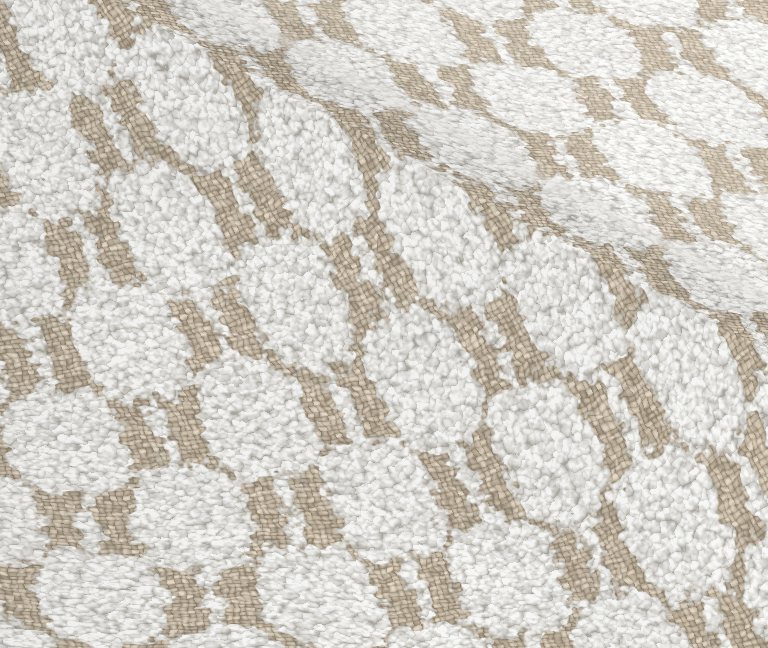
Reproduce this texture procedurally as a Shadertoy shader.

```glsl
// Draped upholstery: staggered rounded tufts of white loop pile on a tan weave,
// with a thin ragged white strand joining the tufts of each column.
// The cloth is bent by mapping the canvas to lattice coordinates around a fold.

#define STEP_X 0.164                // canvas distance between tufts in a row
#define ROW_SLOPE 0.587             // descent of a row towards the right
#define FRONT_PITCH 0.195           // row spacing in front of the fold
#define BACK_PITCH 0.104            // foreshortened row spacing behind it
#define TUFT_SIZE vec2(0.318, 0.29) // half height and half width of a tuft
#define STRAND 0.040                // half width of the joining strand
#define RAGGED 0.085                // roughness of the pile edge
#define THREADS vec2(30.0, 22.0)    // loops per repeat, along and across
#define PILE vec3(0.945, 0.945, 0.937)
#define PILE_GAP vec3(0.66, 0.65, 0.615)
#define TAN vec3(0.87, 0.822, 0.75)
#define TAN_GAP vec3(0.565, 0.515, 0.44)

float hash(vec2 p) {
    vec3 q = fract(p.xyx * vec3(0.1031, 0.1030, 0.0973));
    q += dot(q, q.yzx + 33.33);
    return fract((q.x + q.y) * q.z);
}

float noise(vec2 p) {
    vec2 c = floor(p), f = fract(p);
    f = f * f * (3.0 - 2.0 * f);
    return mix(mix(hash(c), hash(c + vec2(1, 0)), f.x),
               mix(hash(c + vec2(0, 1)), hash(c + vec2(1, 1)), f.x), f.y);
}

// Canvas point (y down) to cloth: x runs along columns, y across them
vec2 drape(vec2 p, float depth) {
    float bend = -0.074;
    float row = depth > bend ? depth / FRONT_PITCH + 0.5 * depth * max(depth, 0.0)
                             : (bend / FRONT_PITCH) + (depth - bend) / BACK_PITCH;
    float start = row > -0.38 ? 0.078 - row * (0.0026 + 0.0163 * row)
                              : 0.0767 - 0.0735 * (row + 0.38);
    float col = (p.x - start) / STEP_X;
    return 0.5 * vec2(col + row, col - row);
}

// Signed distance to one set of tufts and the strand through them
float motif(vec2 cloth) {
    vec2 c = abs(fract(cloth + 0.5) - 0.5);
    vec2 k = c / TUFT_SIZE;
    float tuft = (pow(dot(k * k, k), 1.0 / 3.0) - 1.0) * 0.3;
    return min(tuft, c.y - STRAND);
}

// Nearest yarn loop: offset from its centre, distance, random shade
vec4 loopPile(vec2 w) {
    vec2 cell = floor(w);
    vec4 best = vec4(0, 0, 9, 0);
    for (int y = -1; y <= 1; y++)
    for (int x = -1; x <= 1; x++) {
        vec2 id = cell + vec2(x, y);
        vec2 centre = id + 0.5 + 0.9 * (vec2(hash(id), hash(id + 57.3)) - 0.5);
        vec2 off = w - centre;
        float d = length(off);
        if (d < best.z) best = vec4(off, d, hash(id + 19.7));
    }
    return best;
}

// Plain weave: alternating rounded threads with uneven brightness
vec3 weave(vec2 w) {
    w += 0.7 * (vec2(noise(w * 0.6), noise(w * 0.6 + 41.0)) - 0.5);
    vec2 cell = floor(w), f = fract(w) - 0.5;
    bool over = mod(cell.x + cell.y, 2.0) < 0.5;
    vec2 a = over ? f : f.yx;
    float height = 1.0 - 2.8 * a.x * a.x - 1.2 * a.y * a.y;
    float shade = height * 0.85 - 0.08 + 0.5 * (hash(cell) - 0.5);
    shade += 0.5 * (noise(w * 2.1) - 0.5) + (over ? 0.08 : -0.05);
    return mix(TAN_GAP, TAN, clamp(shade, 0.0, 1.1));
}

void mainImage(out vec4 fragColor, in vec2 fragCoord) {
    vec2 p = fragCoord / iResolution.xy;
    p = vec2(p.x, (1.0 - p.y) * 0.841);
    // Distance below the leading row; rows fan out slightly to the right
    float depth = p.y - ROW_SLOPE * p.x;
    float fan = mix(0.055, -0.03, smoothstep(-0.1, 0.36, depth));
    depth += 0.0234 + fan * (p.x - 0.39);
    float wobble = 0.010 * (noise(p * 6.0) - 0.5);
    vec2 cloth = drape(p + wobble, depth + wobble);
    vec2 w = cloth * THREADS;

    // Pile outline, frayed at loop scale
    float d = min(motif(cloth), motif(cloth + 0.5));
    d += RAGGED * (noise(w * 0.95) - 0.5) + 0.03 * (noise(w * 0.35 + 9.0) - 0.5);
    d += 0.03 * (noise(w * 2.0 + 5.0) - 0.5);
    float pile = smoothstep(0.013, -0.013, d);

    // Crumbly loops lit from the upper left
    vec2 crumple = vec2(noise(w * 1.6 + 23.0), noise(w * 1.6 + 71.0)) - 0.5;
    vec4 yarn = loopPile(w + 0.7 * crumple);
    float relief = 1.0 - 0.95 * yarn.z * yarn.z - 0.28 * (yarn.x + 0.4 * yarn.y);
    relief += 0.36 * (yarn.w - 0.5) + 0.55 * (noise(w * 2.3) - 0.5);
    relief -= 0.12 * smoothstep(-0.05, 0.01, d);
    vec3 white = mix(PILE_GAP, PILE, clamp(relief - 0.04, 0.0, 1.06));

    // Ground, shaded beside the pile and paler behind the fold
    float behind = smoothstep(-0.10, -0.24, depth);
    vec3 ground = weave(w * 1.3) * mix(0.93, 1.0, smoothstep(0.0, 0.04, d));
    ground = mix(ground, vec3(0.87, 0.83, 0.77), 0.3 * behind);
    white = mix(white, PILE, 0.3 * behind);
    vec3 color = mix(ground, white, pile);

    // Broad light over the drape, with a pale crest and soft shade below it
    float crest = depth + 0.142;
    color *= 0.975 + 0.035 * p.x + 0.02 * behind;
    color *= 1.0 - 0.05 * exp(-pow((crest - 0.03) / 0.022, 2.0));
    color = mix(color, vec3(0.89, 0.88, 0.86), 0.5 * exp(-pow(crest / 0.010, 2.0)));
    color *= 0.985 + 0.03 * noise(p * 5.0 + 3.0);
    fragColor = vec4(clamp(color, 0.0, 1.0), 1.0);
}
```
